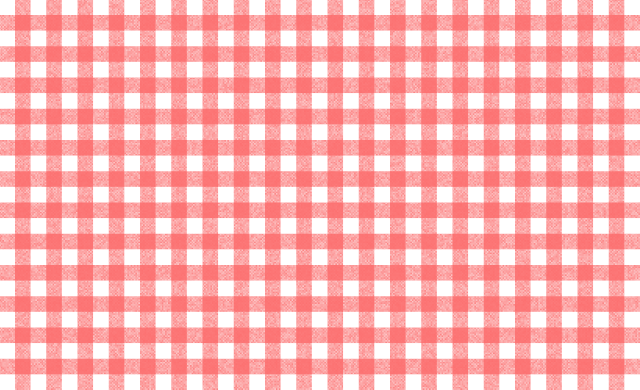
This pattern is drawn by a Shadertoy shader. Its source:

```glsl
// Red and white gingham cloth with a fine woven grain in the half-tone bands.

const float REPEATS_DOWN = 12.48;   // repeats over the canvas height
const float FIRST_BAND = 0.48;      // offset of the first band from top and left
const float BAND_WIDTH = 0.498;     // share of one repeat
const float THREADS = 20.0;         // threads per repeat
const int SUBSAMPLES = 3;           // grain samples per pixel and axis

const vec3 WHITE = vec3(1.0);
const vec3 PINK = vec3(0.99, 0.65, 0.65);
const vec3 RED = vec3(0.99, 0.46, 0.46);

float hash(vec2 p) {
    vec3 q = fract(p.xyx * 0.1031);
    q += dot(q, q.yzx + 33.33);
    return fract((q.x + q.y) * q.z);
}

// Coverage of the repeating bands on both axes, smoothed over one pixel.
vec2 bandCoverage(vec2 tile, float width, float pixel) {
    vec2 fromCentre = abs(fract(tile - 0.5 * width + 0.5) - 0.5);
    return clamp((0.5 * width - fromCentre) / pixel + 0.5, 0.0, 1.0);
}

// Signed brightness of one thread crossing: plain weave plus uneven yarn.
float threadTone(vec2 position) {
    vec2 cell = floor(position);
    float over = mod(cell.x + cell.y, 2.0) - 0.5;
    float yarn = hash(cell + 71.0) - 0.5;
    return 0.08 * over + 0.17 * yarn;
}

// Average thread tone over the area of one pixel.
float weaveGrain(vec2 tile, float threads, float pixel) {
    float sum = 0.0;
    for (int j = 0; j < SUBSAMPLES; j++) {
        for (int i = 0; i < SUBSAMPLES; i++) {
            vec2 offset = (vec2(i, j) + 0.5) / float(SUBSAMPLES) - 0.5;
            sum += threadTone((tile + offset * pixel) * threads);
        }
    }
    return sum / float(SUBSAMPLES * SUBSAMPLES);
}

void mainImage(out vec4 fragColor, in vec2 fragCoord) {
    // Repeat coordinates, measured from the upper left corner
    vec2 fromTop = vec2(fragCoord.x, iResolution.y - fragCoord.y);
    float pixel = REPEATS_DOWN / iResolution.y;
    vec2 tile = fromTop * pixel - FIRST_BAND;

    // Bands and their crossings
    vec2 bands = bandCoverage(tile, BAND_WIDTH, pixel);
    float crossing = bands.x * bands.y;
    float single = bands.x + bands.y - 2.0 * crossing;
    vec3 colour = WHITE * (1.0 - single - crossing) + PINK * single + RED * crossing;

    // Woven grain, strong in single bands and faint at crossings
    float grain = weaveGrain(tile, THREADS, pixel);
    colour.gb += grain * (single + 0.15 * crossing);

    fragColor = vec4(clamp(colour, 0.0, 1.0), 1.0);
}
```
